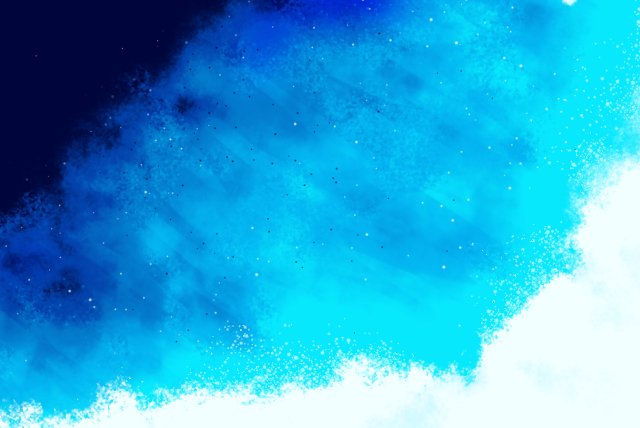
This background is drawn by a Shadertoy shader. Its source:

```glsl
const vec3 NAVY = vec3(0.0, 0.025, 0.23);
const vec3 DEEP = vec3(0.01, 0.26, 0.67);
const vec3 AZURE = vec3(0.01, 0.48, 0.80);
const vec3 SKY = vec3(0.01, 0.70, 0.94);
const vec3 CYAN = vec3(0.03, 0.91, 0.99);
const vec3 ROYAL = vec3(0.0, 0.12, 0.86);
const vec3 FOAM = vec3(0.95, 1.0, 1.0);

vec3 hash3(vec2 p) {
    vec3 q = fract(p.xyx * vec3(0.1031, 0.1030, 0.0973));
    q += dot(q, q.yxz + 33.33);
    return fract((q.xxy + q.yzz) * q.zyx);
}

// Cellular noise: low sharpness blends cells, high sharpness leaves facets
float cells(vec2 p, float sharpness) {
    vec2 id = floor(p), f = fract(p);
    float sum = 0.0, total = 0.0;
    for (int j = -1; j <= 1; j++)
    for (int i = -1; i <= 1; i++) {
        vec2 g = vec2(i, j);
        vec3 h = hash3(id + g + 50.0);
        vec2 d = g + h.xy - f;
        float w = exp(-sharpness * dot(d, d));
        sum += w * h.z;
        total += w;
    }
    return sum / total;
}

// Layered cellular noise, centred on zero
float clouds(vec2 p, float sharpness) {
    float sum = 0.0, amp = 0.5;
    for (int i = 0; i < 5; i++) {
        sum += amp * (cells(p, sharpness) - 0.5);
        p = mat2(1.6, 1.2, -1.2, 1.6) * p + 7.3;
        amp *= 0.55;
    }
    return sum;
}

float blob(vec2 p, vec2 center, vec2 radius) {
    vec2 d = (p - center) / radius;
    return exp(-dot(d, d));
}

// Round specks, one candidate per grid cell
float specks(vec2 p, float scale, float density, float size, float pixel) {
    vec2 q = mat2(0.8, 0.6, -0.6, 0.8) * p * scale + 90.0;
    vec3 h = hash3(floor(q) + scale);
    float radius = size * (0.35 + 0.65 * fract(h.z * 57.0));
    float d = length(fract(q) - mix(vec2(0.25), vec2(0.75), h.xy)) - radius;
    float aa = pixel * scale;
    return step(h.z, density) * smoothstep(aa, -aa, d);
}

vec3 ramp(float t) {
    vec3 c = mix(NAVY, DEEP, smoothstep(0.0, 0.22, t));
    c = mix(c, AZURE, smoothstep(0.2, 0.43, t));
    c = mix(c, SKY, smoothstep(0.4, 0.7, t));
    return mix(c, CYAN, smoothstep(0.65, 1.0, t));
}

// Height above the curved foam bank, corrected for its slope
float foamDistance(vec2 p) {
    float t = max(p.x - 1.0, 0.0);
    float slope = 0.13 + 4.8 * t;
    return (p.y - 0.02 - 0.13 * p.x - 2.4 * t * t) / sqrt(1.0 + slope * slope);
}

// Large light and dark regions of the wash
float washTone(vec2 p, float edge, float bank) {
    float t = 0.45 * smoothstep(-0.04, 0.2, edge) + 0.38 * smoothstep(0.15, 0.8, edge);
    t += 0.26 * smoothstep(0.24, 0.0, bank) * smoothstep(0.1, 0.4, edge);
    t -= 0.17 * blob(p, vec2(0.21, 0.34), vec2(0.13, 0.10));
    t -= 0.10 * blob(p, vec2(0.03, 0.37), vec2(0.09, 0.12));
    t -= 0.15 * blob(p, vec2(0.78, 1.0), vec2(0.13, 0.06));
    t -= 0.13 * blob(p, vec2(0.98, 0.69), vec2(0.16, 0.08));
    t -= 0.22 * blob(p, vec2(1.18, 0.65), vec2(0.08, 0.06));
    t -= 0.16 * blob(p, vec2(0.83, 0.47), vec2(0.13, 0.06));
    t -= 0.19 * blob(p, vec2(1.03, 0.38), vec2(0.24, 0.14));
    t -= 0.12 * blob(p, vec2(0.52, 0.75), vec2(0.16, 0.06));
    t += 0.24 * blob(p, vec2(1.36, 0.83), vec2(0.22, 0.24));
    t += 0.13 * blob(p, vec2(1.08, 0.93), vec2(0.13, 0.09));
    t += 0.24 * blob(p, vec2(0.36, 0.43), vec2(0.05, 0.07));
    t += 0.22 * blob(p, vec2(0.41, 0.33), vec2(0.03, 0.03));
    return t + 0.10 * blob(p, vec2(0.66, 0.66), vec2(0.2, 0.1));
}

void mainImage(out vec4 fragColor, in vec2 fragCoord) {
    vec2 p = fragCoord / iResolution.y;
    float pixel = 1.0 / iResolution.y;
    float mist = clouds(p * 5.0, 6.0);
    float grain = 0.6 * cells(p * 130.0, 5.0) + 0.6 * cells(p.yx * 230.0, 5.0) - 0.6;
    float patches = cells(p * 9.0 + 3.0, 6.0) + 0.5 * mist;
    float bank = foamDistance(p);
    float edge = (0.53 + 0.88 * p.x - p.y) / 1.33;

    // Diagonal brush facets over a clouded wash
    vec2 along = vec2(dot(p, vec2(0.84, -0.54)), dot(p, vec2(0.54, 0.84)));
    vec2 bent = along + 0.02 * sin(along.yx * vec2(9.0, 5.0));
    float strokes = cells(bent * vec2(2.4, 9.0), 40.0) - 0.5;
    float streaks = cells(bent * vec2(5.0, 26.0), 25.0) - 0.5;
    float body = smoothstep(-0.02, 0.2, edge);
    float tone = washTone(p, edge + 0.20 * mist + 0.02 * grain, bank);
    tone += body * (0.40 * mist + 0.13 * strokes + 0.08 * streaks);
    tone += grain * (0.02 + 0.15 * smoothstep(0.5, 0.8, patches)) * smoothstep(-0.08, 0.05, edge);
    vec3 color = ramp(tone);

    // Saturated blue glazes
    float glaze = blob(p, vec2(0.77, 1.0), vec2(0.15, 0.07))
                + 0.7 * blob(p, vec2(0.60, 0.94), vec2(0.08, 0.10))
                + 0.4 * blob(p, vec2(0.05, 0.40), vec2(0.09, 0.07));
    color = mix(color, ROYAL, clamp(glaze * (0.85 + 1.2 * mist + 0.6 * strokes), 0.0, 0.9) * body);

    // Splatter: pale mist drops, dark ink, bright stars
    float drops = specks(p, 75.0, 0.25 * smoothstep(0.45, 0.75, patches), 0.25, pixel);
    color = mix(color, CYAN, 0.22 * drops * body);
    float inkZone = blob(p, vec2(0.45, 0.72), vec2(0.38, 0.33));
    color = mix(color, NAVY, 0.75 * specks(p + 0.31, 53.0, 0.13 * inkZone, 0.12, pixel));
    float stars = specks(p + 0.17, 21.0, 0.11, 0.07, pixel) + specks(p, 51.0, 0.04, 0.10, pixel);
    color = mix(color, FOAM, 0.8 * min(stars, 1.0) * smoothstep(-0.08, 0.15, edge));

    // Foam bank: soft towards the upper right, broken edge, loose spray
    float rise = smoothstep(0.35, 0.7, p.y);
    float lumps = cells(p * 30.0, 8.0) - 0.5;
    float ragged = bank + 0.20 * mist + 0.035 * lumps + 0.05 * grain;
    float foam = smoothstep(0.025 + 0.04 * rise, -0.03 - 0.07 * rise, ragged);
    float clumps = smoothstep(0.3, 0.65, patches) * smoothstep(0.2, 0.7, p.x);
    float sprayDensity = clumps * exp(-max(ragged, 0.0) * 24.0);
    float spray = 0.0;
    for (int i = 0; i < 3; i++) {
        float k = float(i);
        spray = max(spray, specks(p + 0.13 * k, 65.0 + 38.0 * k, sprayDensity, 0.32, pixel));
    }
    foam = max(foam, 0.65 * spray);
    foam = max(foam, smoothstep(0.3, 0.9, blob(p, vec2(1.33, 1.0), vec2(0.02, 0.015)) + 0.3 * grain));
    float shade = 0.5 * smoothstep(0.0, 0.28, mist + 0.1 * grain) * smoothstep(-0.3, 0.0, bank);
    vec3 foamColor = mix(FOAM, vec3(0.55, 0.93, 1.0), shade);
    color = mix(color, foamColor, foam);
    fragColor = vec4(color, 1.0);
}
```
